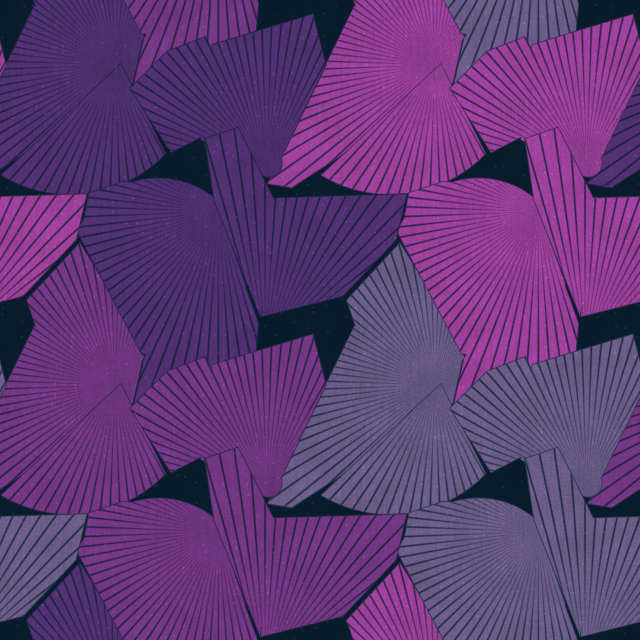
Give the GLSL for this pattern, as a three.js fragment shader.

```glsl
// Overlapping pleated fans with radiating lines, on dark cloth, in four alternating colours.
varying vec2 vUv;

const vec3 INK = vec3(0.03, 0.11, 0.17);

float hash(vec2 p) {
  return fract(sin(dot(p, vec2(127.1, 311.7))) * 43758.5);
}

// Signed distance to the line a-b, negative on its right as seen with y down.
float edge(vec2 p, vec2 a, vec2 b) {
  vec2 along = normalize(b - a);
  return dot(p - a, vec2(along.y, -along.x));
}

// Convex five-sided piece, corners clockwise.
float pent(vec2 p, vec2 a, vec2 b, vec2 c, vec2 d, vec2 e) {
  float top = max(edge(p, a, b), edge(p, b, c));
  return max(max(top, edge(p, c, d)), max(edge(p, d, e), edge(p, e, a)));
}

// Distance to one fan; hub receives the ray centre and the rays per turn.
float fan(int layer, vec2 p, out vec3 hub) {
  if (layer == 0) { // tall left fan
    hub = vec3(138, 78, 88);
    float upper = pent(p, vec2(96, -94), vec2(140, -22), vec2(175, 46), vec2(80, 116), vec2(31, -24));
    float lower = pent(p, vec2(41, 6), vec2(172, 46), vec2(160, 100), vec2(-34, 226), vec2(-64, 221));
    return min(upper, lower);
  }
  if (layer == 1) { // round skirt below it
    hub = vec3(138, 79, 80);
    float sides = max(edge(p, vec2(-5, 215), vec2(135, 85)), edge(p, vec2(150, 85), vec2(198, 181)));
    return max(length(p - vec2(84, 74)) - 160.0, sides);
  }
  if (layer == 2) { // drooping fan with a tail
    hub = vec3(262, 254, 86);
    float sides = max(edge(p, vec2(172, 430), vec2(98, 290)), edge(p, vec2(264, 250), vec2(310, 385)));
    float body = max(length(p - vec2(190, 320)) - 107.0, sides);
    float brow = pent(p, vec2(98, 275), vec2(106, 231), vec2(148, 217), vec2(205, 222), vec2(268, 256));
    float tail = pent(p, vec2(172, 430), vec2(266, 262), vec2(311, 388), vec2(307, 430), vec2(158, 494));
    return min(min(body, brow), tail);
  }
  if (layer == 3) { // notched right fan with a rounded foot
    hub = vec3(320, 200, 92);
    float left = pent(p, vec2(155, 106), vec2(200, 61), vec2(247, 43), vec2(290, 140), vec2(205, 184));
    float right = pent(p, vec2(254, 53), vec2(376, 16), vec2(392, 78), vec2(327, 213), vec2(240, 168));
    return min(min(left, right), length(p - vec2(322, 196)) - 17.0);
  }
  // stem joined to the wide lower fan
  hub = vec3(318, 418, 90);
  float stem = pent(p, vec2(245, 166), vec2(286, 152), vec2(340, 260), vec2(312, 381), vec2(256, 240));
  float wide = pent(p, vec2(322, 237), vec2(489, 232), vec2(476, 288), vec2(412, 356), vec2(312, 381));
  return min(stem, wide);
}

// Dye for each repeat, alternating by column and row.
vec3 dye(vec2 cell) {
  vec2 odd = mod(cell, 2.0);
  vec3 first = mix(vec3(0.32, 0.19, 0.45), vec3(0.62, 0.25, 0.61), odd.x);
  vec3 second = mix(vec3(0.46, 0.215, 0.52), vec3(0.42, 0.36, 0.53), odd.x);
  return mix(first, second, odd.y);
}

// Ink coverage of the rays, thin and pale at the hub, firm at the rim.
float rays(vec2 v, float count) {
  float radius = length(v);
  float spacing = 6.28319 * radius / count;
  float d = abs(fract(atan(v.y, v.x) * count / 6.28319) - 0.5) * spacing;
  float line = 1.0 - smoothstep(-1.2, 1.2, d - min(1.0, 0.09 * spacing));
  return line * mix(0.25, 0.78, smoothstep(10.0, 150.0, radius));
}

// Cellular noise: sparse pale flecks.
float flecks(vec2 p) {
  vec2 id = floor(p / 12.0);
  vec2 centre = 2.0 + 8.0 * vec2(hash(id), hash(id + 17.0));
  float d = length(p - id * 12.0 - centre);
  return step(0.8, hash(id + 41.0)) * (1.0 - smoothstep(0.3, 2.0, d));
}

void main() {
  // The canvas is 768 units wide, y down; each repeat is 384 units.
  vec2 p = vec2(vUv.x, 1.0 - vUv.y) * 768.0;
  vec2 home = floor(p / 384.0);
  vec3 color = INK;

  // Fans from back to front, including those reaching in from neighbours
  for (int layer = 0; layer < 5; layer++) {
    for (int j = -1; j <= 1; j++) {
      for (int i = -1; i <= 1; i++) {
        vec2 cell = home + vec2(float(i), float(j));
        vec2 q = p - cell * 384.0;
        vec3 hub;
        float d = fan(layer, q, hub);
        float ink = max(rays(q - hub.xy, hub.z), 0.6 * smoothstep(-2.0, -0.2, d));
        vec3 cloth = mix(dye(cell), INK, ink);
        color = mix(color, cloth, 1.0 - smoothstep(-1.0, 1.0, d));
      }
    }
  }

  // Woven grain, soft mottling and flecks
  float thread = hash(vec2(floor(p.x / 2.0), floor(p.y / 24.0))) - 0.5;
  float grain = hash(floor(p / 2.5)) - 0.5;
  float mottle = sin(p.x * 0.05 + 2.0 * sin(p.y * 0.03)) * sin(p.y * 0.06 + sin(p.x * 0.04));
  color *= 1.0 + 0.05 * thread + 0.07 * grain + 0.03 * mottle;
  color += flecks(p) * vec3(0.07, 0.07, 0.08);
  gl_FragColor = vec4(color, 1.0);
}
```
